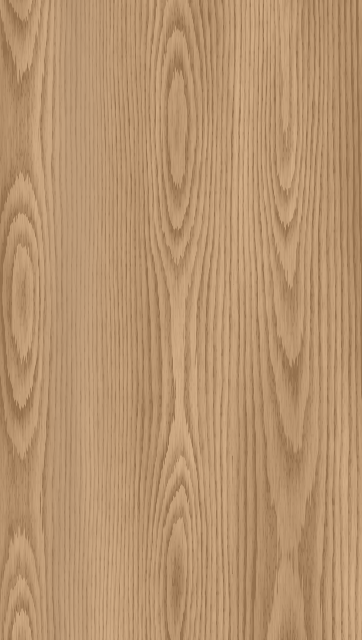
This texture is drawn by a WebGL 2 fragment shader. Its source:

```glsl
#version 300 es
precision highp float;
// Flat-sawn timber with upright grain: growth rings are contours of a height field
// that rises away from three upright hearts and swells along each of them.
// Stretched noise adds wander, feathered ring edges, fibres and short dark pores.

uniform vec2 u_resolution;
out vec4 fragColor;

const vec3 LIGHT_WOOD = vec3(0.828, 0.685, 0.533);
const vec3 DARK_WOOD  = vec3(0.595, 0.453, 0.312);
const vec3 GREY_WOOD  = vec3(0.675, 0.548, 0.422);

const float RING_DENSITY  = 60.0;   // rings per canvas width
const float FINE_GRAIN    = 0.10;   // extra rings packed into the straight strip
const float HEART_REACH   = 0.075;  // how far the swelling spreads sideways
const float RING_CONTRAST = 0.50;
const float FIBRE_CONTRAST = 0.32;
const float PORE_CONTRAST = 0.15;
const float TONE_CONTRAST = 0.98;
const float BASE_TONE     = 0.235;

// Each heart: x position, height of an island, island period, swelling in rings
const vec4 HEARTS[3] = vec4[3](
    vec4(0.05, 0.92, 1.05, 1.4),
    vec4(0.49, 0.17, 1.22, 2.1),
    vec4(0.80, 1.78, 3.20, 3.2));
const float HEART_ROUNDNESS[3] = float[3](0.060, 0.034, 0.038);

float hash(vec2 p) {
    vec3 q = fract(vec3(p.xyx) * vec3(0.1031, 0.1030, 0.0973));
    q += dot(q, q.yzx + 33.33);
    return fract((q.x + q.y) * q.z);
}

float noise(vec2 p) {
    vec2 cell = floor(p), f = fract(p);
    f = f * f * (3.0 - 2.0 * f);
    return mix(mix(hash(cell), hash(cell + vec2(1, 0)), f.x),
               mix(hash(cell + vec2(0, 1)), hash(cell + vec2(1, 1)), f.x), f.y);
}

// Stretches x so that rings crowd together in the straight strip
float packGrain(float x) {
    return x + FINE_GRAIN * smoothstep(0.12, 0.42, x);
}

// Returns ring count (x) and closeness to the nearest heart (y)
vec2 ringField(vec2 p) {
    float wander = 0.026 * (noise(vec2(p.x * 5.0, p.y * 1.7) + 7.0) - 0.5)
                 + 0.015 * (noise(vec2(p.x * 16.0, p.y * 2.4) + 31.0) - 0.5)
                 + 0.005 * (noise(vec2(p.x * 34.0, p.y * 7.0) + 53.0) - 0.5);
    float x = packGrain(p.x) + wander;
    float nearest = 10.0;
    vec2 field = vec2(0.0);
    for (int i = 0; i < 3; i++) {
        vec4 heart = HEARTS[i];
        float d = abs(x - packGrain(heart.x));
        if (d < nearest) {
            nearest = d;
            float w = HEART_ROUNDNESS[i];
            float seed = float(i) * 19.0 + 3.5;
            float closeness = exp(-d * d / (HEART_REACH * HEART_REACH));
            float y = p.y + 0.22 * (noise(vec2(seed, p.y * 2.3 + 5.0)) - 0.5);
            float swell = -heart.w * cos(6.2832 * (y - heart.y) / heart.z)
                        + 1.8 * (noise(vec2(seed, p.y * 3.7)) - 0.5);
            float rise = RING_DENSITY * (sqrt(d * d + w * w) - w);
            field = vec2(rise + swell * closeness + float(i) * 0.37, closeness);
        }
    }
    return field;
}

void main() {
    vec2 p = gl_FragCoord.xy / u_resolution.x;

    // Rings: a crisp dark edge that fades into pale late wood
    vec2 field = ringField(p);
    float feather = noise(vec2(p.x * 330.0, p.y * 13.0)) - 0.5;
    float phase = field.x + feather * mix(0.12, 0.30, field.y);
    float edge = clamp(fwidth(field.x) * 0.7, 0.07, 0.32);
    float f = fract(phase);
    float fadeEnd = mix(0.64, 0.80, field.y);
    float ring = smoothstep(0.0, edge, f) * (1.0 - smoothstep(edge, fadeEnd, f));
    float strength = 0.70 + 0.75 * noise(vec2(floor(phase) * 3.7, p.y * 2.0));
    float strip = smoothstep(0.18, 0.27, p.x) * (1.0 - smoothstep(0.36, 0.44, p.x));
    ring *= strength * (1.0 - 0.2 * strip);

    // Fibres and pores, both drawn out along the grain; pores break up the rings
    float fibre = 0.65 * noise(vec2(p.x * 430.0, p.y * 30.0) + 11.0)
                + 0.35 * noise(vec2(p.x * 140.0, p.y * 4.0) + 71.0);
    float speckle = noise(vec2(p.x * 470.0, p.y * 85.0) + 131.0);
    float pore = smoothstep(0.55, 0.85, speckle) * (0.5 + 0.7 * ring);
    ring *= 0.85 + 0.3 * speckle;

    // Broad bands of tone, in planks of growth and in slow drifts
    float band = 0.60 * noise(vec2(p.x * 7.0, p.y * 0.9) + 17.0)
               + 0.40 * noise(vec2(p.x * 21.0, p.y * 1.5) + 43.0);

    float tone = BASE_TONE + RING_CONTRAST * ring
               + FIBRE_CONTRAST * (fibre - 0.5)
               + PORE_CONTRAST * pore
               + TONE_CONTRAST * (band - 0.5);
    vec3 colour = mix(LIGHT_WOOD, DARK_WOOD, clamp(tone, 0.0, 1.05));

    // Cooler, greyer wood between the first heart and the straight strip
    float grey = smoothstep(0.08, 0.18, p.x) * (1.0 - smoothstep(0.22, 0.36, p.x));
    grey *= 0.4 + 0.6 * noise(vec2(p.x * 20.0, p.y * 2.0) + 91.0);
    colour = mix(colour, GREY_WOOD, grey * 0.55);

    fragColor = vec4(colour, 1.0);
}
```
